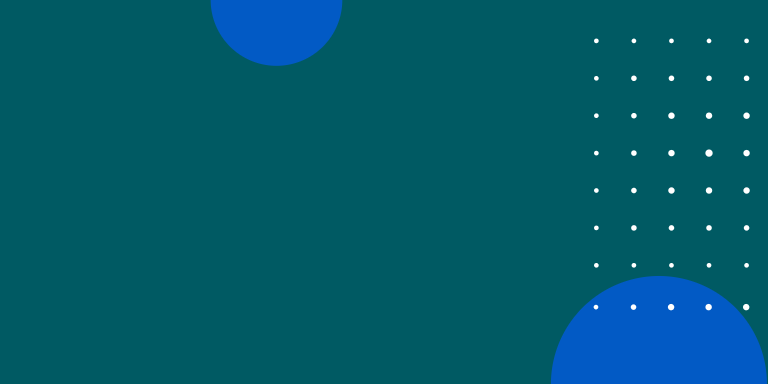
Write a WebGL 2 fragment shader that draws this background.

```glsl
#version 300 es
precision highp float;
// Flat teal field with two cropped blue discs and a grid of white dots that swell toward one point.
uniform vec2 u_resolution;
out vec4 fragColor;

// Antialiased coverage of a disc; lengths are in canvas heights.
float disc(vec2 p, vec2 center, float radius) {
    return clamp(0.5 + (radius - distance(p, center)) * u_resolution.y, 0.0, 1.0);
}

// Five columns and eight rows of dots, the lowest row set slightly apart.
float dotGrid(vec2 p) {
    vec2 origin = vec2(1.5530, 0.8935);
    vec2 pitch = vec2(0.0978, -0.0974);
    vec2 cell = clamp(round((p - origin) / pitch), vec2(0.0), vec2(4.0, 7.0));
    float lowest = step(6.5, cell.y);
    vec2 center = origin + cell * pitch - vec2(0.001, 0.0115) * lowest;

    // Radius shrinks in square rings around the largest dot.
    vec2 away = abs(cell - 3.0);
    float ring = max(away.x, mix(away.y, 1.0, lowest));
    return disc(p, center, 0.0094 - 0.00113 * ring);
}

void main() {
    vec2 p = gl_FragCoord.xy / u_resolution.y;
    vec3 teal = vec3(0.0, 0.353, 0.388);
    vec3 blue = vec3(0.008, 0.353, 0.773);

    // Discs cut by the top and bottom borders.
    float discs = max(disc(p, vec2(0.720, 1.0), 0.1714), disc(p, vec2(1.716, 0.0), 0.2813));
    vec3 color = mix(teal, blue, discs);
    color = mix(color, vec3(1.0), dotGrid(p));
    fragColor = vec4(color, 1.0);
}
```
